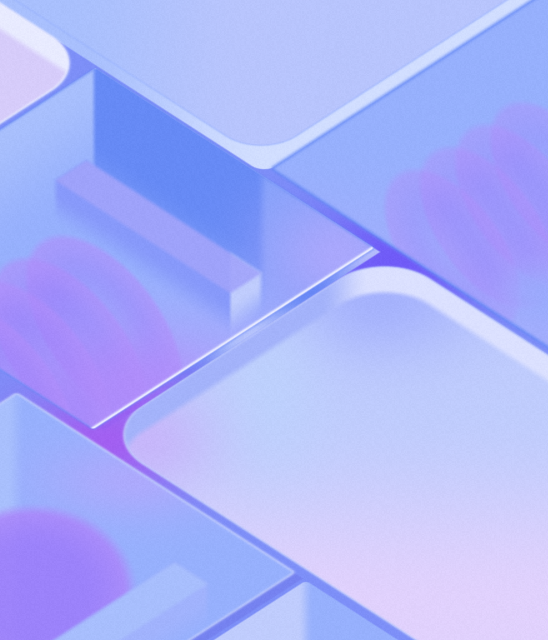
This background is drawn by a WebGL 2 fragment shader. Its source:

```glsl
#version 300 es
precision highp float;
// Frosted glass trays on an isometric grid, in periwinkle, violet and pink.
// Trays are rounded boxes in skewed axes; soft glows tint the floors, and
// blurred prisms and ribbed discs sit inside the glass.
uniform vec2 u_resolution;
out vec4 fragColor;

const float SLOPE = .645;
const vec3 SKY = vec3(.59, .69, .99);
const vec3 DEEP = vec3(.40, .54, .96);
const vec3 ICE = vec3(.66, .75, .99);
const vec3 PALE = vec3(.75, .80, .99);
const vec3 WHITE = vec3(.91, .92, 1.);
const vec3 LAVENDER = vec3(.69, .66, .99);
const vec3 VIOLET = vec3(.61, .49, .98);
const vec3 ORCHID = vec3(.69, .55, .98);
const vec3 PINK = vec3(.88, .82, .99);

// Ground axes: x runs down-right, y up-right
vec2 toIso(vec2 p) {
  float h = p.y / SLOPE;
  return .5 * vec2(p.x - h, p.x + h);
}
float box(vec2 q, vec2 lo, vec2 hi, float r) {
  vec2 d = abs(q - .5 * (lo + hi)) - .5 * (hi - lo) + r;
  return length(max(d, 0.)) + min(max(d.x, d.y), 0.) - r;
}
float cover(float d, float blur) { return 1. - smoothstep(-blur, blur, d); }
float line(float d, float width) { return exp(-d * d / (width * width)); }
float hash(vec2 p) { return fract(sin(dot(p, vec2(12.9898, 78.233))) * 43758.5453); }

// Soft elliptical tint
vec3 glow(vec3 col, vec3 tone, vec2 d, vec2 r) {
  d /= r;
  return mix(col, tone, .85 * exp(-dot(d, d)));
}

// Blurred block whose sides fade towards its foot
vec3 prism(vec3 col, vec2 p, vec2 lo, vec2 hi, float drop, vec3 top, vec3 side, vec3 end) {
  vec2 q = toIso(p), size = hi - lo;
  float mid = .5 * (lo.x + lo.y + hi.x + hi.y);
  float body = max(box(q, lo - vec2(0., drop), hi + vec2(drop, 0.), 0.),
                   abs(p.x - mid) - .5 * (size.x + size.y));
  float depth = max(q.x - hi.x, lo.y - q.y);
  vec3 face = mix(side, end, smoothstep(-.004, .004, p.x - hi.x - lo.y));
  col = mix(col, face, cover(body, .006) * (1. - smoothstep(.2 * drop, drop, depth)));
  return mix(col, top, .9 * cover(box(q, lo, hi, .004), .004));
}

// Row of upright discs, back to front
vec3 ribs(vec3 col, vec2 p, vec2 back, float radius, float strength) {
  for (int i = 0; i < 4; i++) {
    vec2 q = p - back + float(i) * vec2(.055, .035);
    float d = length(vec2(q.x, q.y + SLOPE * q.x)) / .81 - radius;
    vec3 tone = mix(VIOLET, ORCHID, smoothstep(-.07, 0., d));
    col = mix(col, tone, strength * cover(d, .008) * smoothstep(-.2, 0., d));
  }
  return col;
}

// Floor is the rim outline moved down; the rest is wall
vec3 tray(vec2 p, vec2 lo, vec2 hi, vec3 wall, vec3 ground) {
  return mix(wall, ground, cover(box(toIso(p + vec2(0., .04)), lo, hi, .07), .006));
}

vec3 centreGlass(vec2 p, vec2 q) {
  float right = smoothstep(-.005, .005, p.x - .147);
  vec3 col = mix(LAVENDER, SKY, smoothstep(.32, .62, p.y));
  col = mix(col, ICE, (1. - right) * (1. - smoothstep(0., .15, q.x + .618)));
  float wall = right * smoothstep(.57, .68, q.y);
  col = mix(col, DEEP, wall * (1. - .6 * smoothstep(.40, .42, p.x)));
  col = glow(col, LAVENDER, p - vec2(.53, .60), vec2(.12, .10));
  col = ribs(col, p, vec2(.163, .486), .15, .6);
  col = glow(col, ORCHID, p - vec2(.21, .40), vec2(.12, .07));
  return prism(col, p, vec2(-.513, .60), vec2(-.24, .648), .055,
               vec3(.63, .64, .98), vec3(.53, .60, .98), PALE);
}

vec3 lowerGlass(vec2 p) {
  vec3 col = glow(SKY, LAVENDER, p - vec2(.21, .25), vec2(.14, .06));
  col = mix(ICE, col, smoothstep(.01, .04, p.x));
  float disc = length((p - vec2(.05, .075)) / vec2(.155, .13)) - 1.;
  col = mix(col, mix(VIOLET, ORCHID, smoothstep(-.5, .2, disc)), .9 * cover(disc, .09));
  return prism(col, p, vec2(.043, -.4), vec2(.094, .23), .06, ICE, SKY, vec3(.63, .70, .99));
}

void main() {
  vec2 p = gl_FragCoord.xy / u_resolution.y, q = toIso(p), far = vec2(2.);
  float aa = 1. / u_resolution.y;
  // Gaps
  vec3 col = glow(vec3(.49, .56, .97), vec3(.66, .34, .94), p - vec2(.17, .31), vec2(.15, .09));
  col = glow(col, vec3(.43, .32, .97), p - vec2(.62, .59), vec2(.16, .10));
  // Raised plate
  vec3 rim = mix(ICE, vec3(.82, .87, 1.), smoothstep(.12, .42, p.x));
  col = mix(col, rim, cover(box(q, vec2(-2., .771), vec2(-.358, 2.), .02), aa));
  float d = box(q, vec2(-2., .787), vec2(-.379, 2.), .055);
  col = mix(col, mix(ICE, vec3(.72, .77, .99), smoothstep(.08, .4, p.x)), cover(d, aa));
  col = mix(col, SKY, .4 * line(d, 1.2 * aa));
  // Pink tray
  d = box(q, -far, vec2(-.626, .771), .065);
  col = mix(col, tray(p, -far, vec2(-.60, .771), WHITE, vec3(.84, .80, .98)), cover(d, aa));
  col = mix(col, WHITE, .7 * line(d, 1.5 * aa));
  // Upper right glass
  d = box(q, vec2(-.359, .783), far, .006);
  vec3 glass = mix(vec3(.64, .68, .99), SKY, smoothstep(.5, .8, p.y));
  glass = ribs(glass, p, vec2(.872, .714), .13, .42);
  glass = glow(glass, vec3(.60, .67, .99), p - vec2(.85, .54), vec2(.07, .05));
  col = mix(col, glass, cover(d, aa));
  col = mix(col, DEEP, .6 * line(d, 2. * aa));
  // Large pale tray
  vec2 lo = vec2(-.172, .325), hi = vec2(2., .773);
  vec3 ground = mix(PINK, PALE, smoothstep(.05, .36, p.y));
  ground = glow(ground, vec3(.63, .68, .99), p - vec2(.59, .53), vec2(.16, .09));
  ground = glow(ground, vec3(.74, .82, .99), p - vec2(.42, .39), vec2(.08, .13));
  ground = glow(ground, vec3(.78, .70, .98), p - vec2(.23, .31), vec2(.10, .08));
  vec3 wall = mix(vec3(.64, .70, .98), vec3(.86, .88, 1.), smoothstep(.50, .58, p.x));
  d = box(q, lo, hi, .07);
  col = mix(col, tray(p, lo, hi, wall, ground), cover(d, aa));
  col = mix(col, PALE, .6 * line(d, 1.3 * aa));
  // Centre glass, its side and bright front edge
  vec3 side = mix(DEEP, PALE, .5 + .5 * sin(32. * q.y - 16.5));
  side = mix(vec3(.60, .38, .95), side, smoothstep(.38, .54, q.y));
  col = mix(col, side, .85 * cover(box(q, vec2(-.618, .335), vec2(-.173, .767), 0.), aa));
  d = box(q, vec2(-.618, .328), vec2(-.182, .767), .004);
  col = mix(col, centreGlass(p, q), cover(d, aa));
  col = mix(col, DEEP, .4 * line(d, 1.5 * aa));
  col = mix(col, WHITE, line(q.x + .184, .0024) * cover(d, aa));
  // Lower glass and its neighbour
  col = mix(col, vec3(.46, .51, .94), cover(box(q, vec2(-.28, -2.), vec2(.162, .311), 0.), aa));
  d = box(q, vec2(-.286, -2.), vec2(.148, .312), .004);
  col = mix(col, lowerGlass(p), cover(d, aa));
  col = mix(col, PALE, .7 * line(d, 1.5 * aa));
  d = box(q, vec2(.167, -2.), vec2(2., .311), .006);
  col = mix(col, mix(PALE, SKY, smoothstep(.465, .49, p.x)), cover(d, aa));
  // Frost grain
  col += .018 * (hash(floor(p * 512.)) - .5);
  fragColor = vec4(clamp(col, 0., 1.), 1.);
}
```
